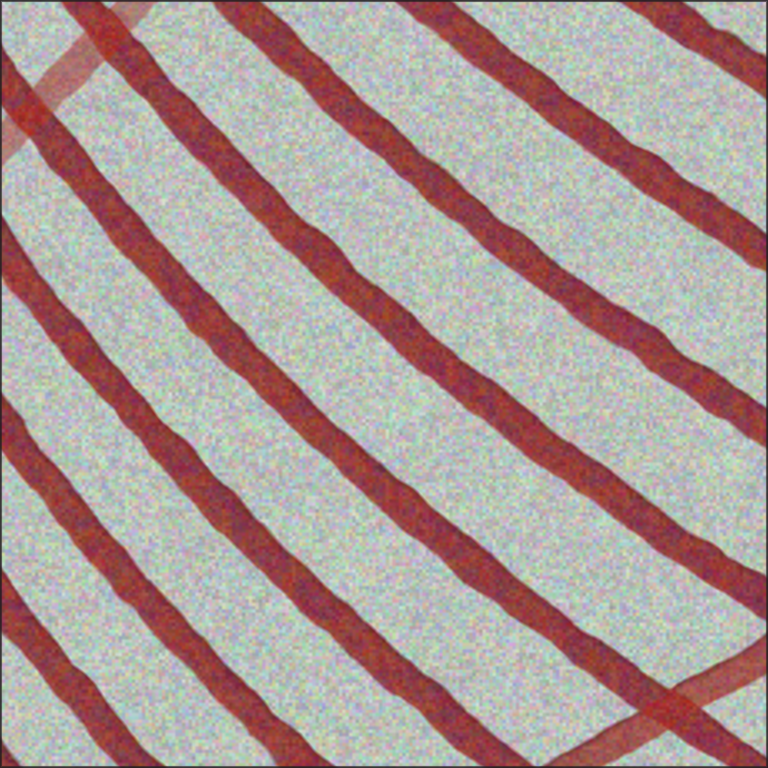
This pattern is drawn by a three.js fragment shader. Its source:

```glsl
varying vec2 vUv;

const float SPACING = 0.2266;       // vertical step between stripes
const float STRIPE_HALF = 0.0225;
const float STROKE_HALF = 0.0215;
const float SOFTNESS = 0.0032;
const float WOBBLE = 0.0075;
const float GRAIN_CELLS = 230.0;
const float FRAME = 0.0028;

// Ends of the two crossing strokes, with y measured downwards
const vec2 UPPER_A = vec2(0.0, 0.189);
const vec2 UPPER_B = vec2(0.182, 0.0);
const vec2 LOWER_A = vec2(0.736, 1.003);
const vec2 LOWER_B = vec2(1.0, 0.849);

const vec3 PAPER = vec3(0.725, 0.752, 0.727);
const vec3 PLUM = vec3(0.54, 0.225, 0.29);
const vec3 RUST = vec3(0.60, 0.255, 0.225);
const vec3 MAROON = vec3(0.43, 0.17, 0.19);
const vec3 ROSE = vec3(0.66, 0.37, 0.36);
const vec3 CROSSING = vec3(0.63, 0.205, 0.18);
const vec3 FRAME_COLOR = vec3(0.13, 0.11, 0.12);

vec3 hash3(vec2 cell) {
  vec3 q = fract(cell.xyx * vec3(0.1031, 0.1030, 0.0973));
  q += dot(q, q.yxz + 33.33);
  return fract((q.xxy + q.yzz) * q.zyx);
}

// Three independent channels of value noise
vec3 noise3(vec2 p) {
  vec2 cell = floor(p);
  vec2 f = fract(p);
  f = f * f * (3.0 - 2.0 * f);
  vec3 low = mix(hash3(cell), hash3(cell + vec2(1.0, 0.0)), f.x);
  vec3 high = mix(hash3(cell + vec2(0.0, 1.0)), hash3(cell + 1.0), f.x);
  return mix(low, high, f.y);
}

float band(float d, float halfWidth) {
  return 1.0 - smoothstep(-SOFTNESS, SOFTNESS, abs(d) - halfWidth);
}

// Signed distance to a line, positive below it
float lineDistance(vec2 p, vec2 a, vec2 b) {
  vec2 along = normalize(b - a);
  return dot(p - a, vec2(-along.y, along.x));
}

// Signed distance to the nearest of the repeated curves, positive below it
float stripeDistance(vec2 p) {
  float x = p.x;
  float curve = 0.095 + x * (1.321 + x * (-0.546 + x * 0.14));
  float slope = 1.321 + x * (-1.092 + x * 0.42);
  float offset = mod(p.y - curve + 0.5 * SPACING, SPACING) - 0.5 * SPACING;
  return offset / sqrt(1.0 + slope * slope);
}

// Dark line along the upper side of a band
float upperEdge(float d, float halfWidth) {
  return 1.0 - smoothstep(-halfWidth, -halfWidth * 0.45, d);
}

void main() {
  vec2 p = vec2(vUv.x, 1.0 - vUv.y);
  vec3 rough = noise3(p * 28.0 + 7.0);
  vec3 blotch = noise3(p * 75.0 + 19.0);
  vec3 grain = noise3(p * GRAIN_CELLS) - 0.5;
  vec3 fineGrain = noise3(p * GRAIN_CELLS * 0.55 + 41.0) - 0.5;

  // Uneven hand-painted edges
  float ragged = (rough.x - 0.5) * WOBBLE + (blotch.x - 0.5) * 0.002;
  float d = stripeDistance(p) + ragged;
  float stripeHalf = STRIPE_HALF + (rough.y - 0.5) * 0.004;
  float stripe = band(d, stripeHalf);

  // Crossing strokes
  float upperD = lineDistance(p, UPPER_A, UPPER_B) + ragged;
  float lowerD = lineDistance(p, LOWER_A, LOWER_B) + ragged;
  float upper = band(upperD, STROKE_HALF);
  float lower = band(lowerD, STROKE_HALF);
  float strokes = max(upper, lower);

  // Pale strokes lie under the stripes
  vec3 color = PAPER + (rough.z - 0.5) * 0.02;
  color = mix(color, ROSE, upper * (0.65 + 0.25 * rough.y));
  vec3 lowerColor = mix(mix(ROSE, RUST, 0.45 + 0.3 * blotch.y), MAROON,
                        0.8 * upperEdge(lowerD, STROKE_HALF));
  color = mix(color, lowerColor, lower * 0.93);

  // Stripe pigment, darker along its upper side
  vec3 pigment = mix(PLUM, RUST, smoothstep(0.2, 0.8, blotch.z));
  pigment = mix(pigment, MAROON, 0.65 * upperEdge(d, stripeHalf));
  pigment = mix(pigment, ROSE,
                0.3 * smoothstep(0.5 * stripeHalf, stripeHalf, d));
  pigment = mix(pigment, CROSSING, 0.85 * strokes);
  color = mix(color, pigment, stripe);

  // Coloured grain, quieter on the pigment
  float strength = mix(1.0, 0.65, max(stripe, strokes));
  color += strength * (0.22 * grain + 0.10 * fineGrain);

  // Thin dark frame
  vec2 inset = min(vUv, 1.0 - vUv);
  float frame = 1.0 - smoothstep(FRAME * 0.4, FRAME * 1.3, min(inset.x, inset.y));
  color = mix(color, FRAME_COLOR, frame * 0.85);

  gl_FragColor = vec4(clamp(color, 0.0, 1.0), 1.0);
}
```
